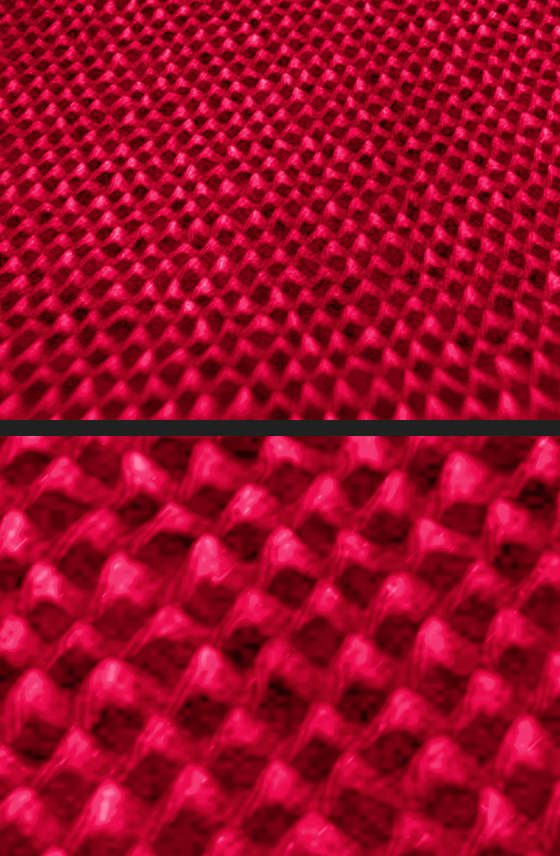
Top: the whole. Bottom: its middle third, enlarged.
A WebGL 2 fragment shader for this texture:

```glsl
#version 300 es
precision highp float;
// Red openwork knit seen at a slant, its stitches shrinking with distance.
// Wavy strands, offset by half a stitch in alternate rows, meet in bright
// knots around dark holes; noise adds fibres, uneven light and soft focus.

uniform vec2 u_resolution;
out vec4 fragColor;

const float TAU = 6.2831853;

float hash(vec2 p) {
  return fract(sin(dot(p, vec2(127.1, 311.7))) * 43758.5453);
}

float noise(vec2 p) {
  vec2 i = floor(p), f = fract(p);
  f = f * f * (3.0 - 2.0 * f);
  return mix(mix(hash(i), hash(i + vec2(1, 0)), f.x),
             mix(hash(i + vec2(0, 1)), hash(i + vec2(1, 1)), f.x), f.y);
}

// Slanted plane: about 15 stitches across the near edge, 27 across the far one
vec2 stitchSpace(vec2 p) {
  float x = p.x - 0.667;
  float y = p.y - 0.15 * x + 0.015 * sin(2.5 * x + 2.0 * p.y);
  vec2 cell = vec2((x - 0.03 * (p.y - 0.5)) * (11.5 + 9.0 * p.y),
                   13.0 * y + 9.0 * y * y);
  vec2 wobble = vec2(noise(cell * 0.9), noise(cell * 0.9 + 31.0)) - 0.5;
  return cell + wobble * vec2(0.35, 0.35);
}

// Brightness of the strand in one row at a point of stitch space
float strand(vec2 s, float row, float blur) {
  float q = s.x + 0.5 * row;
  float angle = TAU * q;
  float vary = hash(vec2(floor(q + 0.5), row));
  float wave = cos(angle) - 0.16 * sin(2.0 * angle);
  float offset = s.y - row - 0.5 - 0.26 * wave;
  float crest = 0.5 + 0.5 * cos(angle);
  float halfWidth = 0.35 + 0.12 * crest * (vary - 0.2);
  float cover = 1.0 - smoothstep(halfWidth - 0.2 - blur,
                                 halfWidth + 0.16 + blur, abs(offset));

  // Twisted fibres fade as the cloth leaves the focus
  float twist = sin(TAU * (q * 4.5 - offset * 1.8) + 6.0 * noise(s * 3.0));
  float fibres = 0.06 * twist * (1.0 - smoothstep(0.05, 0.22, blur));
  float light = 0.45 + crest * crest * (0.30 + 0.32 * vary);
  return cover * (light + 0.15 * offset + fibres);
}

// Deep crimson through scarlet to pink
vec3 yarnColor(float t) {
  vec3 c = mix(vec3(0.16, 0.00, 0.01), vec3(0.35, 0.00, 0.04),
               smoothstep(0.0, 0.12, t));
  c = mix(c, vec3(0.47, 0.00, 0.07), smoothstep(0.12, 0.25, t));
  c = mix(c, vec3(0.62, 0.01, 0.12), smoothstep(0.25, 0.42, t));
  c = mix(c, vec3(0.76, 0.01, 0.19), smoothstep(0.42, 0.59, t));
  c = mix(c, vec3(0.92, 0.04, 0.30), smoothstep(0.59, 0.80, t));
  c = mix(c, vec3(0.95, 0.20, 0.44), smoothstep(0.82, 1.0, t));
  return mix(c, vec3(1.00, 0.48, 0.65), smoothstep(1.04, 1.3, t));
}

void main() {
  vec2 p = gl_FragCoord.xy / u_resolution.y;
  vec2 s = stitchSpace(p);
  float blur = 0.02 + 0.13 * (1.0 - smoothstep(0.0, 0.55, p.y))
             + 0.04 * smoothstep(0.85, 1.0, p.y);

  // Nearest strands over the dim backing
  float tone = 0.05 + 0.24 * noise(s * 1.7);
  for (float j = -1.0; j <= 1.0; j++) {
    tone = max(tone, strand(s, floor(s.y) + j, blur));
  }

  // Broad folds of light, a shaded far corner and a dim hollow
  float folds = 0.92 + 0.24 * noise(p * 2.6 + 4.0);
  folds -= 0.28 * exp(-6.0 * length(p - vec2(0.0, 1.0)));
  folds -= 0.18 * exp(-18.0 * dot(p - vec2(0.98, 0.7), p - vec2(0.98, 0.7)));
  folds += 0.08 * exp(-9.0 * dot(p - vec2(0.05, 0.5), p - vec2(0.05, 0.5)));
  tone *= folds;

  // Fuzz and small glints of loose fibre
  float sharp = 1.0 - smoothstep(0.04, 0.18, blur);
  tone += (noise(p * vec2(150.0, 190.0)) - 0.5) * (0.05 + 0.20 * sharp);
  float glint = smoothstep(0.86, 1.0, noise(vec2(p.x + p.y, p.y - p.x) * vec2(60.0, 150.0)));
  tone += 0.3 * glint * sharp * smoothstep(0.3, 0.7, tone);

  fragColor = vec4(yarnColor(tone), 1.0);
}
```
